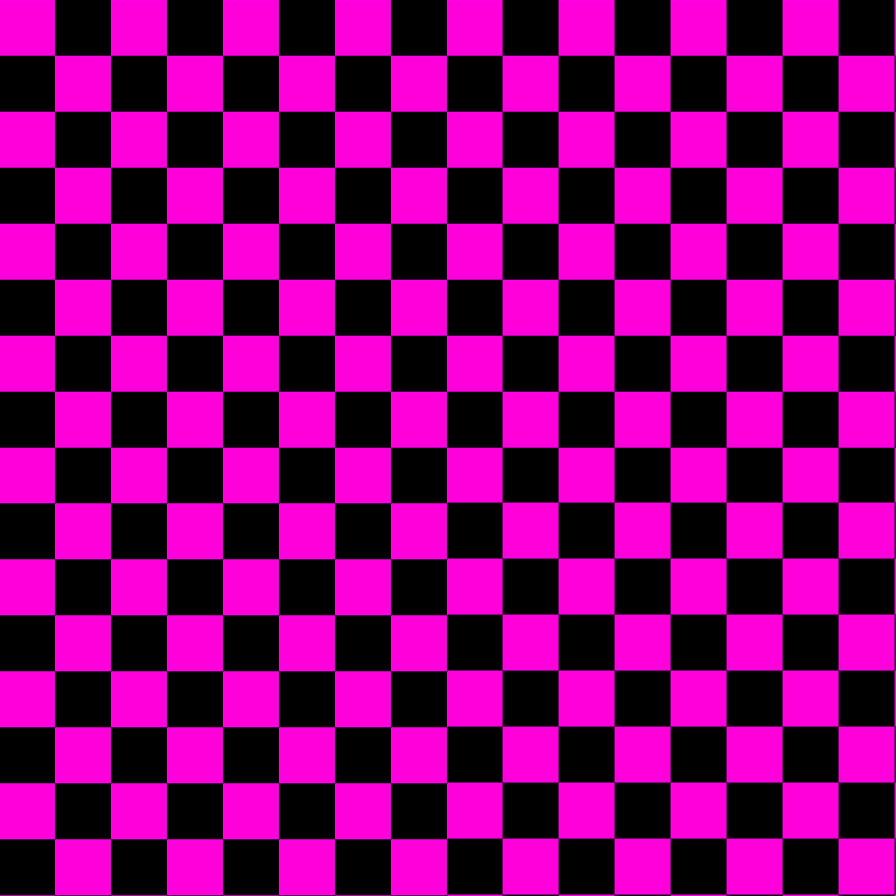
Write a WebGL 2 fragment shader that draws this pattern.

```glsl
#version 300 es
precision highp float;
// Magenta and black checkerboard, 16 by 16 cells, from the product of two
// antialiased square waves. Each quadrant of the board is nudged by a hair,
// and the magenta cells carry a faint brighter rim.

#define CELLS 16.0            // cells across and down, even so that it tiles
#define NUDGE_LEFT 0.0012     // leftward slip of the left half
#define NUDGE_RIGHT 0.0016    // leftward slip of the right half
#define RISE_TOP 0.0003       // upward slip of the top half
#define RISE_LOW_LEFT 0.0008  // upward slip of the lower left quadrant
#define RISE_LOW_RIGHT 0.0016 // upward slip of the lower right quadrant
#define RIM_WIDTH 0.0008      // width of the brighter rim
#define MAGENTA vec3(1.0, 0.0, 0.86)
#define RIM_MAGENTA vec3(1.0, 0.0, 0.92)
#define BLACK vec3(0.0)

uniform vec2 u_resolution;
out vec4 fragColor;

// Distance to the nearest cell edge, per axis, in cells
vec2 edgeDistance(vec2 p) {
    return 0.5 - abs(fract(p) - 0.5);
}

// Square wave from -1 to 1, softened over one pixel
vec2 squareWave(vec2 p, vec2 pixel) {
    vec2 side = 2.0 * mod(floor(p), 2.0) - 1.0;
    return side * clamp(2.0 * edgeDistance(p) / pixel, 0.0, 1.0);
}

// Small misregistration of the four quadrants
vec2 quadrantSlip(vec2 uv) {
    vec2 far = step(0.5, uv);
    float lowRise = mix(RISE_LOW_LEFT, RISE_LOW_RIGHT, far.x);
    return vec2(mix(NUDGE_LEFT, NUDGE_RIGHT, far.x),
                -mix(lowRise, RISE_TOP, far.y));
}

void main() {
    vec2 uv = gl_FragCoord.xy / u_resolution;
    vec2 pixel = CELLS / u_resolution;
    vec2 p = (uv + quadrantSlip(uv)) * CELLS;

    // Magenta where column and row differ in parity
    vec2 wave = squareWave(p, pixel);
    float checker = 0.5 - 0.5 * wave.x * wave.y;

    // Brighter rim just inside each cell
    vec2 inset = edgeDistance(p) - RIM_WIDTH * CELLS;
    vec2 rim = 1.0 - clamp(inset / pixel, 0.0, 1.0);
    vec3 lit = mix(MAGENTA, RIM_MAGENTA, max(rim.x, rim.y));

    fragColor = vec4(mix(BLACK, lit, checker), 1.0);
}
```
